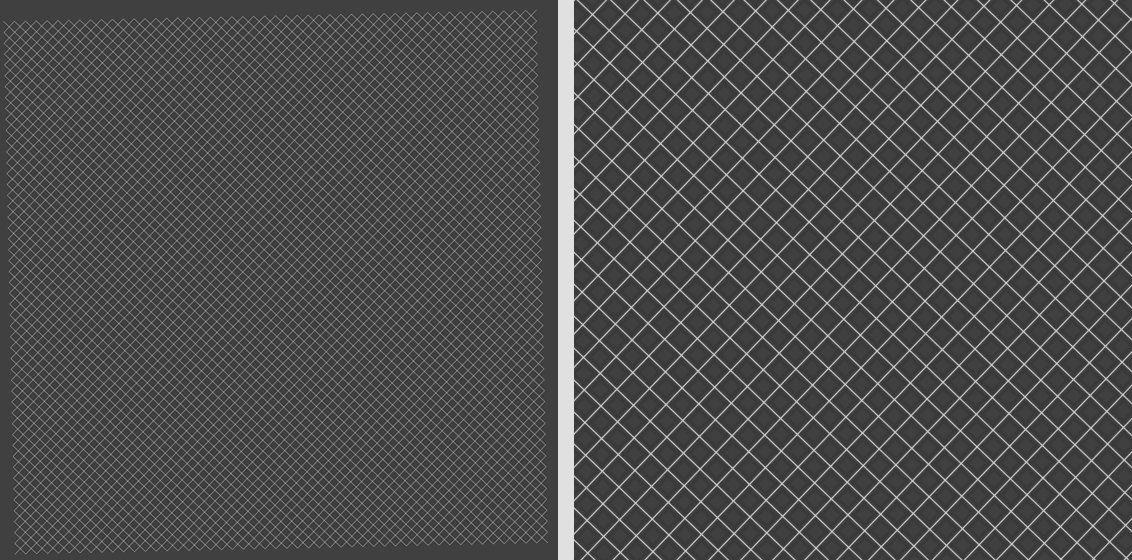
Left: the whole. Right: its middle third, enlarged.
A WebGL 1 fragment shader for this pattern:

```glsl
precision highp float;

uniform vec2 u_resolution;

const float CELLS = 49.0;         // diamonds across and down
const float SHEET_SIZE = 0.9516;  // side of the net, in canvas heights
const float TILT = 0.0214;        // radians, counterclockwise
const vec2 SHEET_CENTER = vec2(-0.0059, -0.0039);
const float WIRE_WIDTH = 0.00067;
const float GROOVE_OFFSET = 0.0027;
const float GROOVE_WIDTH = 0.001;

const vec3 GROUND = vec3(0.252);
const vec3 WIRE = vec3(0.85);
const float GROOVE_DEPTH = 0.03;

vec2 rotate(vec2 p, float angle) {
  float c = cos(angle);
  float s = sin(angle);
  return vec2(c * p.x - s * p.y, s * p.x + c * p.y);
}

// Distance to the nearest of evenly spaced parallel lines
float lineDistance(float x, float spacing) {
  return abs(fract(x / spacing + 0.5) - 0.5) * spacing;
}

// Filtered coverage of a line, valid even below one pixel wide
float lineCoverage(float d, float width, float blur) {
  return smoothstep(-blur, blur, d + 0.5 * width)
       - smoothstep(-blur, blur, d - 0.5 * width);
}

// Soft dark band flanking a line
float groove(float d, float offset, float width) {
  float t = (d - offset) / width;
  return exp(-t * t);
}

float squareMask(vec2 p, float halfSize, float blur) {
  float d = max(abs(p.x), abs(p.y)) - halfSize;
  return 1.0 - smoothstep(-blur, blur, d);
}

void main() {
  float pixel = 1.0 / u_resolution.y;
  vec2 p = (gl_FragCoord.xy - 0.5 * u_resolution) * pixel;
  p = rotate(p - SHEET_CENTER, -TILT);

  // Two crossing diagonal families of lines
  vec2 diagonal = vec2(p.x + p.y, p.x - p.y) * 0.70711;
  float spacing = SHEET_SIZE / CELLS * 0.70711;
  float dA = lineDistance(diagonal.x, spacing);
  float dB = lineDistance(diagonal.y, spacing);

  float blur = 0.8 * pixel;
  float wireA = lineCoverage(dA, WIRE_WIDTH, blur);
  float wireB = lineCoverage(dB, WIRE_WIDTH, blur);
  float wire = 1.0 - (1.0 - wireA) * (1.0 - wireB);
  float shade = max(groove(dA, GROOVE_OFFSET, GROOVE_WIDTH),
                    groove(dB, GROOVE_OFFSET, GROOVE_WIDTH));

  // Cut the net to its square, leaving a toothed border
  float mask = squareMask(p, 0.5 * SHEET_SIZE, blur);
  vec3 color = GROUND - GROOVE_DEPTH * shade * mask;
  color = mix(color, WIRE, wire * mask);

  gl_FragColor = vec4(color, 1.0);
}
```
